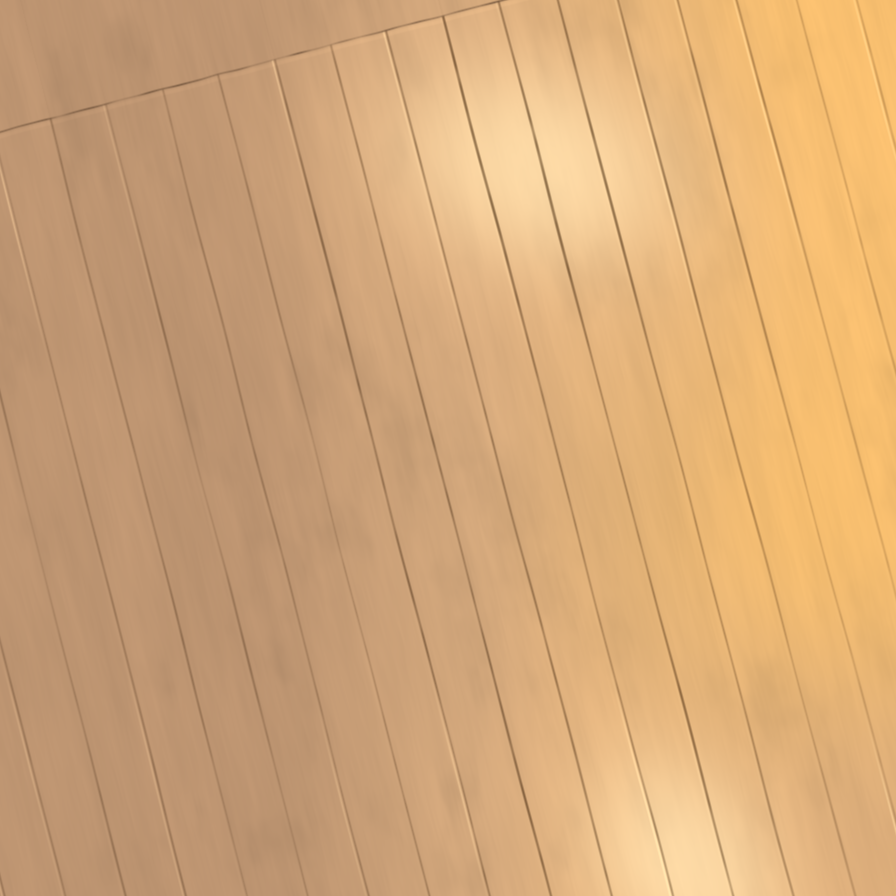
Give the GLSL for this texture, as a WebGL 1 fragment shader.

```glsl
precision highp float;
uniform vec2 u_resolution;

float hash(vec2 p) {
  return fract(sin(dot(p, vec2(127.1, 311.7))) * 43758.5453);
}

float noise(vec2 p) {
  vec2 i = floor(p), f = fract(p);
  f = f * f * (3.0 - 2.0 * f);
  return mix(mix(hash(i), hash(i + vec2(1, 0)), f.x),
             mix(hash(i + vec2(0, 1)), hash(i + vec2(1, 1)), f.x), f.y);
}

float fbm(vec2 p) {
  float sum = 0.0, amp = 0.5;
  for (int i = 0; i < 4; i++) {
    sum += amp * noise(p);
    p = p * 2.03 + 17.3;
    amp *= 0.5;
  }
  return sum;
}

// Soft elliptical pool of light, tilted with the planks
float glow(vec2 p, vec2 center, vec2 radius) {
  vec2 d = p - center;
  d.x -= 0.26 * d.y;
  d /= radius;
  return exp(-pow(dot(d, d), 1.2));
}

float stroke(float d, float halfWidth, float aa) {
  return 1.0 - smoothstep(halfWidth - aa, halfWidth + aa, abs(d));
}

void main() {
  // Canvas coordinates with y running down from the top edge
  vec2 p = gl_FragCoord.xy / u_resolution;
  p.y = 1.0 - p.y;
  float aa = max(0.8 / min(u_resolution.x, u_resolution.y), 0.0014);

  // Slanted planks that widen slightly toward the bottom
  float pitch = 0.0667 + 0.0011 * p.y;
  float across = (p.x - 0.289 - 0.258 * p.y) / pitch;
  float along = p.y + 0.258 * p.x;
  float seam = floor(across + 0.5);
  float seamDist = across - seam + 0.035 * (noise(vec2(seam * 7.3, along * 7.0)) - 0.5);
  float grooveDist = seamDist * pitch * 0.968;

  // Cross joint: boards above it carry almost no grooves
  float jointDist = (p.y - 0.147 + 0.262 * p.x) * 0.967;
  jointDist += 0.001 * (noise(vec2(p.x * 45.0, 3.0)) - 0.5);
  float below = smoothstep(-aa, aa, jointDist);

  // Beige on the left warming to gold on the right
  float warmth = p.x + 0.05 * (fbm(p * 3.0) - 0.5) - 0.05 * p.y;
  vec3 color = mix(vec3(0.745, 0.585, 0.445), vec3(0.825, 0.655, 0.485),
                   smoothstep(0.22, 0.52, warmth));
  color = mix(color, vec3(0.89, 0.70, 0.465), smoothstep(0.48, 0.73, warmth));
  color = mix(color, vec3(0.975, 0.75, 0.435),
              smoothstep(0.66, 0.9, warmth) * (1.0 - smoothstep(0.55, 0.95, p.y)));
  color = mix(color, vec3(0.84, 0.66, 0.48), 0.7 * glow(p, vec2(1.0, 1.0), vec2(0.16, 0.22)));

  // Lamp reflections with soft halos
  float upper = glow(p, vec2(0.60, 0.185), vec2(0.145, 0.11));
  float lower = glow(p, vec2(0.765, 0.97), vec2(0.10, 0.12));
  float halo = glow(p, vec2(0.61, 0.20), vec2(0.26, 0.22))
             + glow(p, vec2(0.76, 0.97), vec2(0.18, 0.22));
  halo = min(halo, 1.0);
  float lit = min(upper + lower, 1.0) * below;
  color = mix(color, vec3(0.94, 0.745, 0.54), 0.62 * halo * below);
  color = mix(color, vec3(1.0, 0.865, 0.66), 0.92 * lit);

  // Faint wood grain and blotches
  float grain = fbm(vec2(across * 4.0, along * 8.0));
  float fiber = noise(vec2(across * 24.0 + 3.0 * grain, along * 22.0));
  float blotch = smoothstep(0.5, 0.85, fbm(vec2(across * 1.3 + 9.0, along * 10.0)));
  float tint = hash(vec2(floor(across), 4.0)) - 0.5;
  float shade = 1.0 + 0.065 * (grain - 0.47) + 0.016 * (fiber - 0.5)
              - 0.045 * blotch + 0.012 * tint;
  color *= mix(shade, 1.0, 0.6 * lit);

  // Thin worn grooves, deepest near the reflections
  float wear = noise(vec2(seam * 5.7 + 2.0, along * 5.0));
  float chips = noise(vec2(seam * 9.1, along * 60.0));
  float edgeFade = 1.0 - 0.55 * smoothstep(0.75, 1.0, p.x);
  float depth = 0.14 + 0.42 * wear + 0.22 * smoothstep(0.25, 0.55, p.x) + 0.28 * halo;
  depth *= edgeFade * (0.75 + 0.4 * chips) * mix(0.06, 1.0, below);
  float width = 0.0009 + 0.0004 * wear + 0.0003 * halo;
  color = mix(color, color * vec3(0.56, 0.51, 0.44),
              min(depth, 0.95) * stroke(grooveDist, width, aa));

  // Light caught on groove edges, strongest toward both ends
  float ends = 1.0 - smoothstep(0.22, 0.42, p.y) + smoothstep(0.72, 0.9, p.y);
  float glint = smoothstep(0.35, 0.75, noise(vec2(seam * 3.9, along * 3.0 + 5.0)));
  glint = (0.05 + 0.62 * ends * glint) * below;
  vec3 glintColor = mix(color * 1.2, vec3(1.0, 0.9, 0.68), 0.3 + 0.3 * p.x);
  color = mix(color, glintColor, glint * stroke(grooveDist + 0.003, 0.001, aa));

  // Broken dark line of the cross joint with a pale lip
  float broken = 0.2 + 0.6 * noise(vec2(p.x * 60.0, 8.0));
  color = mix(color, vec3(0.42, 0.31, 0.22), broken * stroke(jointDist, 0.001, aa));
  color *= 1.0 + 0.03 * stroke(jointDist - 0.005, 0.002, aa);

  gl_FragColor = vec4(clamp(color, 0.0, 1.0), 1.0);
}
```
